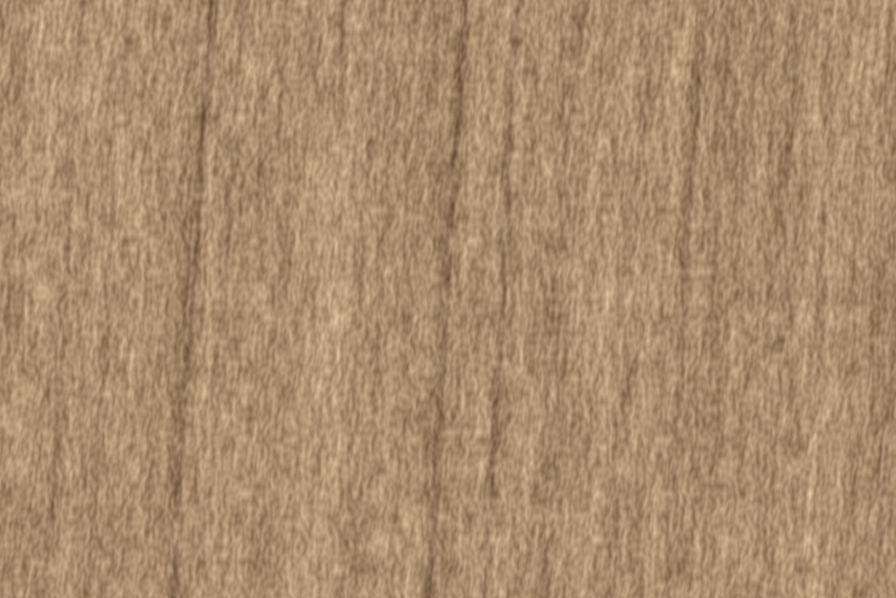
Give the GLSL for this texture, as a WebGL 2 fragment shader.

```glsl
#version 300 es
precision highp float;

uniform vec2 u_resolution;
out vec4 fragColor;

// Colours
const vec3 WOOD_COLOR = vec3(0.669, 0.559, 0.433);
const vec3 TONE_TINT = vec3(1.0, 1.0, 0.9);
const vec3 VEIN_TINT = vec3(1.0, 0.98, 0.78);

// Grain direction
const float LEAN = 0.064;
const float WOBBLE = 0.012;

// Dark growth lines
const float VEIN_SPACING = 0.108;
const float VEIN_JITTER = 0.7;
const float VEIN_SHARP_SIDE = 0.005;
const float VEIN_SOFT_SIDE = 0.013;
const float VEIN_DEPTH = 0.15;

// Pale broad band
const float BAND_CENTER = 0.50;
const float BAND_WIDTH = 0.055;
const float BAND_LIFT = 0.03;

// Noise layers: frequency across and along the grain, then strength
const vec2 BROAD_FREQ = vec2(11.0, 0.9);
const vec2 STREAK_FREQ = vec2(42.0, 5.0);
const vec2 FIBRE_FREQ = vec2(108.0, 24.0);
const vec2 PORE_FREQ = vec2(150.0, 78.0);
const float BROAD_GAIN = 0.065;
const float STREAK_GAIN = 0.09;
const float FIBRE_GAIN = 0.15;
const float PORE_GAIN = 0.13;

vec2 hash2(vec2 cell) {
    uvec2 v = uvec2(ivec2(cell)) * 1664525u + 1013904223u;
    v.x += v.y * 1664525u;
    v.y += v.x * 1664525u;
    v ^= v >> 16u;
    v.x += v.y * 1664525u;
    v.y += v.x * 1664525u;
    v ^= v >> 16u;
    return vec2(v & 65535u) / 65535.0;
}

float cornerGradient(vec2 cell, vec2 offset) {
    float angle = 6.28318 * hash2(cell).x;
    return dot(vec2(cos(angle), sin(angle)), offset);
}

float gradientNoise(vec2 p) {
    vec2 cell = floor(p);
    vec2 f = p - cell;
    vec2 w = f * f * f * (f * (f * 6.0 - 15.0) + 10.0);
    vec2 e = vec2(0.0, 1.0);
    float low = mix(cornerGradient(cell, f),
                    cornerGradient(cell + e.yx, f - e.yx), w.x);
    float high = mix(cornerGradient(cell + e, f - e),
                     cornerGradient(cell + 1.0, f - 1.0), w.x);
    return mix(low, high, w.y);
}

// Darkness of the growth lines, crisp on one side and fading on the other
float veins(vec2 grain) {
    float home = floor(grain.x / VEIN_SPACING);
    float darkness = 0.0;
    for (int k = -1; k <= 1; k++) {
        float id = home + float(k);
        vec2 rnd = hash2(vec2(id, 91.0));
        float center = (id + 0.5 + (rnd.x - 0.5) * VEIN_JITTER) * VEIN_SPACING;
        float drift = 0.008 * gradientNoise(vec2(grain.y * 3.0, id * 7.31));
        float d = grain.x - center + drift;
        float width = d > 0.0 ? VEIN_SHARP_SIDE : VEIN_SOFT_SIDE;
        float strength = mix(0.3, 1.0, rnd.y * rnd.y);
        strength *= 0.85 + 0.8 * gradientNoise(vec2(grain.y * 2.3, id * 3.77 + 40.0));
        darkness += strength * exp(-d * d / (width * width));
    }
    // Ragged breaks along the lines
    float breaks = 0.85 + 1.1 * gradientNoise(grain * vec2(75.0, 13.0) + 17.0);
    return darkness * max(breaks, 0.0);
}

void main() {
    vec2 p = gl_FragCoord.xy / u_resolution.y;

    // Coordinates across and along the leaning grain
    vec2 grain = vec2(p.x - LEAN * p.y, p.y);
    grain.x += WOBBLE * gradientNoise(p * vec2(2.5, 2.0) + 5.0);
    vec2 fibre = grain;
    fibre.x += 0.004 * gradientNoise(p * vec2(30.0, 22.0) + 61.0);

    // Layered tone from broad bands down to pores
    float tone = BROAD_GAIN * gradientNoise(grain * BROAD_FREQ + 3.7);
    tone += STREAK_GAIN * gradientNoise(fibre * STREAK_FREQ + 23.1);
    tone += FIBRE_GAIN * gradientNoise(fibre * FIBRE_FREQ + 131.3);
    tone += PORE_GAIN * gradientNoise(fibre * PORE_FREQ + 307.9);

    float band = (grain.x - BAND_CENTER) / BAND_WIDTH;
    tone += BAND_LIFT * exp(-band * band);

    vec3 color = WOOD_COLOR + tone * TONE_TINT;
    color -= VEIN_DEPTH * veins(grain) * VEIN_TINT;
    fragColor = vec4(clamp(color, 0.0, 1.0), 1.0);
}
```
